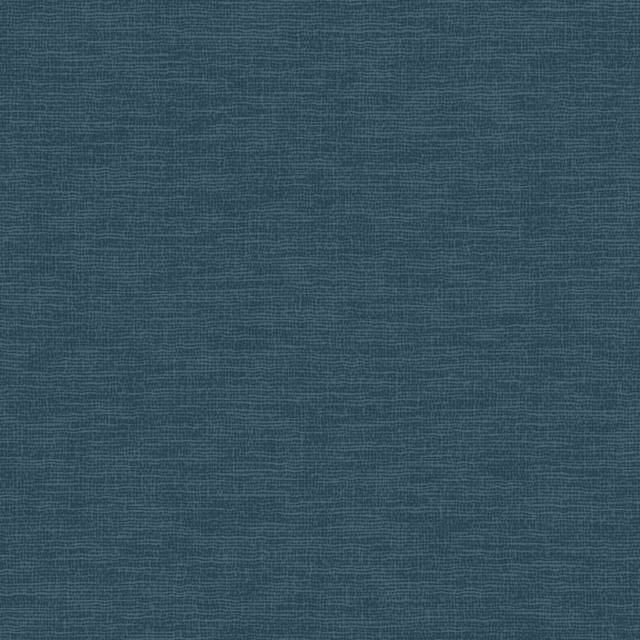
Give the GLSL for this texture, as a three.js fragment shader.

```glsl
// Draws a slate-blue woven cloth with crinkled threads and fine dark pits.
varying vec2 vUv;

const vec3 CLOTH_COLOR = vec3(0.214, 0.314, 0.365);
const float CONTRAST = 0.052;      // colour change per unit of relief
const float SOFT_LIMIT = 0.16;     // how strongly extreme relief is flattened
const vec2 THREAD_COUNT = vec2(196.0, 182.0); // warp across, weft up
const float WEFT_RUNS = 26.0;      // thick and thin runs along a weft thread
const float WARP_RUNS = 24.0;      // the same along a warp thread
const float SPACING_JITTER = 0.5;  // unevenness of the thread spacing
const vec2 CRINKLE = vec2(0.75, 0.45); // local thread shift, in threads
const float WEFT_RELIEF = 1.6;
const float WARP_RELIEF = 1.0;
const float STREAK_RELIEF = 0.4;
const float PIT_RELIEF = 2.2;
const float PATCH_RELIEF = 0.14;
const float TAU = 6.2831853;

float hash(vec2 p) {
  vec3 q = fract(p.xyx * vec3(0.1031, 0.1030, 0.0973));
  q += dot(q, q.yzx + 33.33);
  return fract((q.x + q.y) * q.z);
}

float valueNoise(vec2 p) {
  vec2 cell = floor(p);
  vec2 f = fract(p);
  f = f * f * (3.0 - 2.0 * f);
  float low = mix(hash(cell), hash(cell + vec2(1.0, 0.0)), f.x);
  float high = mix(hash(cell + vec2(0.0, 1.0)), hash(cell + 1.0), f.x);
  return mix(low, high, f.y);
}

// Distance to the nearest jittered point, one per cell
float cellDistance(vec2 p) {
  vec2 cell = floor(p);
  float nearest = 4.0;
  for (int y = -1; y <= 1; y++) {
    for (int x = -1; x <= 1; x++) {
      vec2 corner = cell + vec2(float(x), float(y));
      vec2 point = corner + vec2(hash(corner + 17.0), hash(corner + 71.0));
      nearest = min(nearest, distance(p, point));
    }
  }
  return nearest;
}

// Parallel threads: x is the thread height, y its signed run strength
vec2 threads(float across, float along, float runs, float seed) {
  across += SPACING_JITTER * valueNoise(vec2(along * runs * 0.4, across * 0.5) + seed);
  float id = floor(across);
  float ridge = 0.5 - 0.5 * cos(TAU * across);
  float run = valueNoise(vec2(along * runs + 40.0 * hash(vec2(id, seed)), id + seed));
  return vec2(ridge * (0.55 + 0.9 * run), ridge * (run - 0.5) * 2.0);
}

void main() {
  // Slow drift of the thread directions
  vec2 p = vUv;
  p += 0.0012 * vec2(sin(p.y * 11.0 + 2.0 * sin(p.x * 5.0)),
                     sin(p.x * 13.0 + 2.0 * sin(p.y * 7.0)));

  // Each crossing pushes its threads a little aside
  vec2 grid = p * THREAD_COUNT;
  vec2 shift = vec2(valueNoise(grid * vec2(0.3, 0.9) + 23.0),
                    valueNoise(grid * vec2(0.4, 0.3) + 57.0));
  vec2 crinkled = grid + CRINKLE * (shift - 0.5);

  vec2 weft = threads(crinkled.y, p.x, WEFT_RUNS, 5.0);
  vec2 warp = threads(crinkled.x, p.y, WARP_RUNS, 91.0);

  // Strong weft runs lie over the warp and hide its gaps
  float cover = smoothstep(0.3, 0.8, weft.y);
  float relief = WEFT_RELIEF * (weft.x - 0.5) + STREAK_RELIEF * weft.y;
  relief += WARP_RELIEF * (warp.x - 0.5) * (1.0 - 0.6 * cover);

  // Small irregular pits between the threads
  float pits = cellDistance(grid * vec2(0.9, 1.1)) - 0.45;
  relief += PIT_RELIEF * pits * (1.0 - 0.5 * cover);

  // Faint broad bands along both thread directions
  float bands = valueNoise(p * vec2(5.0, 34.0)) + valueNoise(p * vec2(42.0, 4.0) + 60.0);
  relief += PATCH_RELIEF * (bands - 1.0);

  relief /= sqrt(1.0 + SOFT_LIMIT * relief * relief);
  gl_FragColor = vec4(CLOTH_COLOR + CONTRAST * relief, 1.0);
}
```
